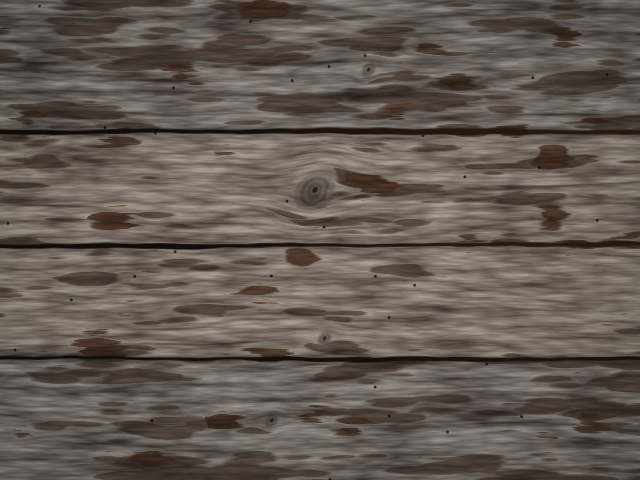
Write a WebGL 1 fragment shader that draws this texture.

```glsl
precision highp float;
uniform vec2 u_resolution;

#define PITCH 0.236
#define FIRST_SEAM 0.253
#define SEAM_HALF_WIDTH 0.0036
#define GRAIN_CONTRAST 1.8
#define VIGNETTE 0.52
#define PALE vec3(0.60, 0.57, 0.54)
#define DARK vec3(0.26, 0.22, 0.20)
#define PEELED vec3(0.25, 0.205, 0.175)
#define RUST vec3(0.20, 0.125, 0.08)
#define GAP vec3(0.065, 0.05, 0.04)

vec2 hash2(vec2 p) {
  vec2 s = vec2(dot(p, vec2(127.1, 311.7)), dot(p, vec2(269.5, 183.3)));
  return fract(sin(s) * 43758.5);
}

// Cellular noise: distance to the nearest point, and its random value
vec2 cells(vec2 p) {
  vec2 base = floor(p), f = p - base;
  vec2 nearest = vec2(9.0, 0.0);
  for (int j = -1; j <= 1; j++) {
    for (int i = -1; i <= 1; i++) {
      vec2 g = vec2(float(i), float(j));
      vec2 h = hash2(base + g);
      float d = length(g + h - f);
      if (d < nearest.x) nearest = vec2(d, fract(h.x * 7.0 + h.y * 13.0));
    }
  }
  return nearest;
}

// Three octaves of stretched cells, averaging near 0.54
float streaks(vec2 p) {
  float sum = 1.0, amp = 0.45;
  for (int i = 0; i < 3; i++) {
    sum -= amp * cells(p).x;
    p = p * 2.1 + 17.3;
    amp *= 0.73;
  }
  return sum;
}

void main() {
  vec2 p = gl_FragCoord.xy / u_resolution.y;
  vec2 uv = gl_FragCoord.xy / u_resolution;
  float px = 1.0 / u_resolution.y;

  // Nearest seam and the plank on this side of it
  float seam = clamp(floor((p.y - FIRST_SEAM) / PITCH + 1.5), 1.0, 3.0);
  float wobble = 0.0018 * sin(p.x * 3.1 + seam * 2.0)
    + 0.0009 * sin(p.x * 17.0 + seam * 5.0) + 0.0006 * sin(p.x * 53.0 + seam);
  float toSeam = p.y - FIRST_SEAM - PITCH * (seam - 1.0) - wobble;
  float plank = toSeam > 0.0 ? seam : seam - 1.0;
  float outer = abs(plank - 1.5) - 0.5;

  // One knot in each plank, largest in the third
  vec2 knotAt = vec2(0.566 + 0.067 * plank + 0.05 * sin(2.1 * plank),
    0.135 + 0.24 * plank - 0.08 * exp(-2.0 * (plank - 1.0) * (plank - 1.0)));
  float big = exp(-4.0 * (plank - 2.0) * (plank - 2.0));
  float radius = 0.017 + 0.03 * big;
  vec2 k = p - knotAt;
  vec2 tilted = vec2(0.64 * k.x + 0.77 * k.y, 0.64 * k.y - 0.77 * k.x);
  float knot = length(tilted / vec2(1.0, 0.72)) / radius;

  // Grain bends around the knot and drifts along the plank
  vec2 g = p + vec2(plank * 7.3, plank * 3.7);
  g.y -= 0.65 * k.y * exp(-0.4 * knot * knot);
  g.y += 0.004 * sin(p.x * 4.3 + plank * 2.0) + 0.0015 * sin(p.x * 13.0 + p.y * 30.0);
  float grain = streaks(g * vec2(5.0, 42.0)) - 0.54;
  float wear = streaks(g * vec2(2.2, 13.0) + 5.0);
  float crack = smoothstep(0.7, 1.0, cells(g * vec2(3.5, 62.0) + 31.0).x);

  float tone = 0.66 - 0.07 * outer + GRAIN_CONTRAST * grain
    + 0.04 * sin(p.x * 3.0 + plank * 2.4) * sin(p.y * 21.0);
  vec3 color = mix(DARK, PALE, clamp(tone, 0.0, 1.15));
  color *= mix(vec3(1.02, 1.0, 0.97), vec3(0.99, 1.0, 1.01), outer);
  color *= 1.0 - 0.4 * crack;

  // Worn streaks, heavier on the outer planks and beside the seams
  float limit = mix(0.735, 0.64, outer)
    - 0.04 * sin(p.x * 2.3 + plank * 1.7) * sin(p.y * 17.0 + 1.0)
    - 0.07 * exp(-abs(toSeam) / 0.012);
  float peel = smoothstep(limit - 0.035, limit + 0.035, wear + 0.25 * grain);
  color = mix(color, PEELED * (1.0 + 1.2 * grain), 0.85 * peel);

  // Knot rings and dark core
  float rings = 0.5 + 0.5 * sin(knot * 17.0 + 6.0 * grain);
  vec3 knotColor = mix(DARK, PALE, 0.1 + 0.22 * rings + 0.6 * grain);
  color = mix(color, knotColor, 0.8 * (1.0 - smoothstep(0.65, 1.25, knot)));
  color *= 1.0 - 0.6 * (1.0 - smoothstep(0.1, 0.4 - 0.2 * big, knot));

  // Small scattered flakes and three larger rust stains
  float ragged = wear - 0.54 + 0.8 * grain;
  vec2 flake = cells(p * vec2(5.0, 9.0) + 3.0);
  float rust = step(0.6, flake.y) * smoothstep(0.0, 0.1, 0.12 - flake.x + 0.8 * ragged);
  for (int i = 0; i < 3; i++) {
    float n = float(i);
    vec2 at = vec2(mix(0.628, 1.15, step(0.5, n)), 0.467 + 0.04 * n + 0.033 * n * n);
    float d = length((p - at) / vec2(0.03, 0.025));
    rust = max(rust, smoothstep(0.0, 0.45, 1.0 - d + 2.2 * ragged));
  }
  color = mix(color, RUST * (1.0 + 1.5 * grain), 0.8 * rust);

  // Pin holes
  vec2 pit = cells(p * 12.0 + 50.0);
  color *= 1.0 - 0.7 * step(0.8, pit.y) * (1.0 - smoothstep(0.02, 0.05, pit.x));

  // Shaded, ragged gap, browner toward the right
  color *= 1.0 - 0.3 * exp(-abs(toSeam) / 0.008);
  float halfWidth = SEAM_HALF_WIDTH + 0.0014 * step(2.5, seam)
    + 0.001 * sin(p.x * 6.0 + seam * 3.0) + 0.008 * grain;
  float gap = 1.0 - smoothstep(-px, px, abs(toSeam) - halfWidth);
  float brown = smoothstep(0.3, 1.2, p.x) * (seam < 1.5 ? 0.3 : 0.75);
  color = mix(color, mix(GAP, RUST, brown), gap);

  vec2 c = uv - 0.5;
  color *= 1.0 - VIGNETTE * dot(c, c);
  gl_FragColor = vec4(color, 1.0);
}
```
